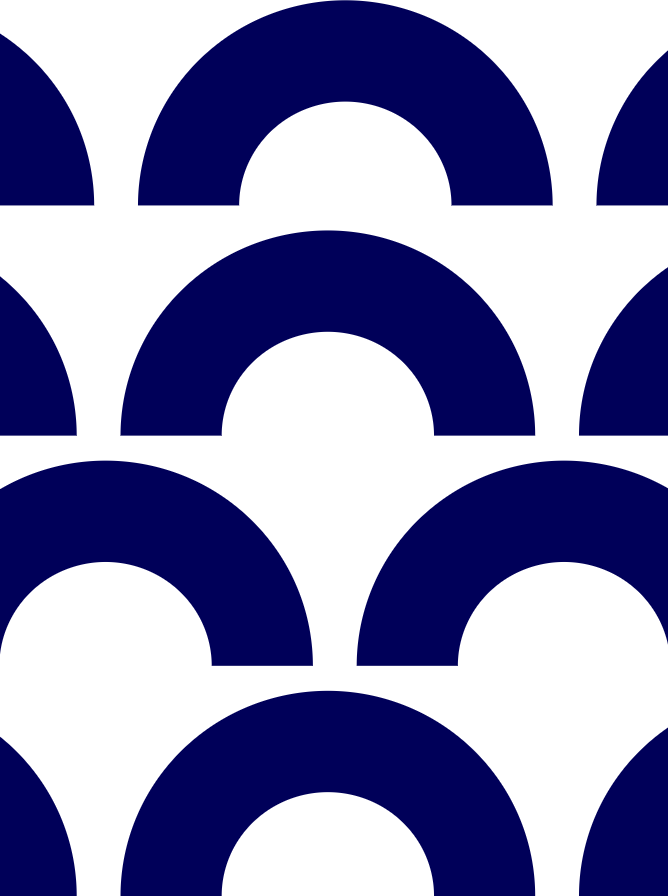
Give the GLSL for this pattern, as a WebGL 2 fragment shader.

```glsl
#version 300 es
precision highp float;
// Four staggered rows of thick navy half-ring arches on white.

// Lengths are fractions of the canvas height.
#define ARCH_PITCH vec2(0.5117, 0.2569)
#define OUTER_RADII vec2(0.2314, 0.2290)
#define INNER_RADII vec2(0.1185, 0.1159)
#define ROW_CENTRES vec4(0.3659, 0.1178, 0.3659, 0.3854)
#define NAVY vec3(0.0, 0.0, 0.35)
#define PAPER vec3(1.0)

uniform vec2 u_resolution;
out vec4 fragColor;

// Approximate signed distance to a nearly circular ellipse.
float ellipseDistance(vec2 p, vec2 radii) {
    return (length(p / radii) - 1.0) * radii.y;
}

// Upper half of an elliptical ring standing on y = 0.
float archDistance(vec2 p) {
    float ring = max(ellipseDistance(p, OUTER_RADII), -ellipseDistance(p, INNER_RADII));
    return max(ring, -p.y);
}

void main() {
    vec2 uv = gl_FragCoord.xy / u_resolution.y;
    float pixel = 1.0 / u_resolution.y;

    // Split rows midway through the gap so both arch edges stay smooth.
    float halfGap = 0.5 * (ARCH_PITCH.y - OUTER_RADII.y);
    float row = floor((uv.y + halfGap) / ARCH_PITCH.y);
    float centre = ROW_CENTRES[int(mod(row, 4.0))];

    // Repeat the arch along its row, measured from the nearest centre.
    vec2 p;
    p.x = (fract((uv.x - centre) / ARCH_PITCH.x + 0.5) - 0.5) * ARCH_PITCH.x;
    p.y = uv.y - row * ARCH_PITCH.y;

    float coverage = clamp(0.5 - archDistance(p) / pixel, 0.0, 1.0);
    fragColor = vec4(mix(PAPER, NAVY, coverage), 1.0);
}
```
